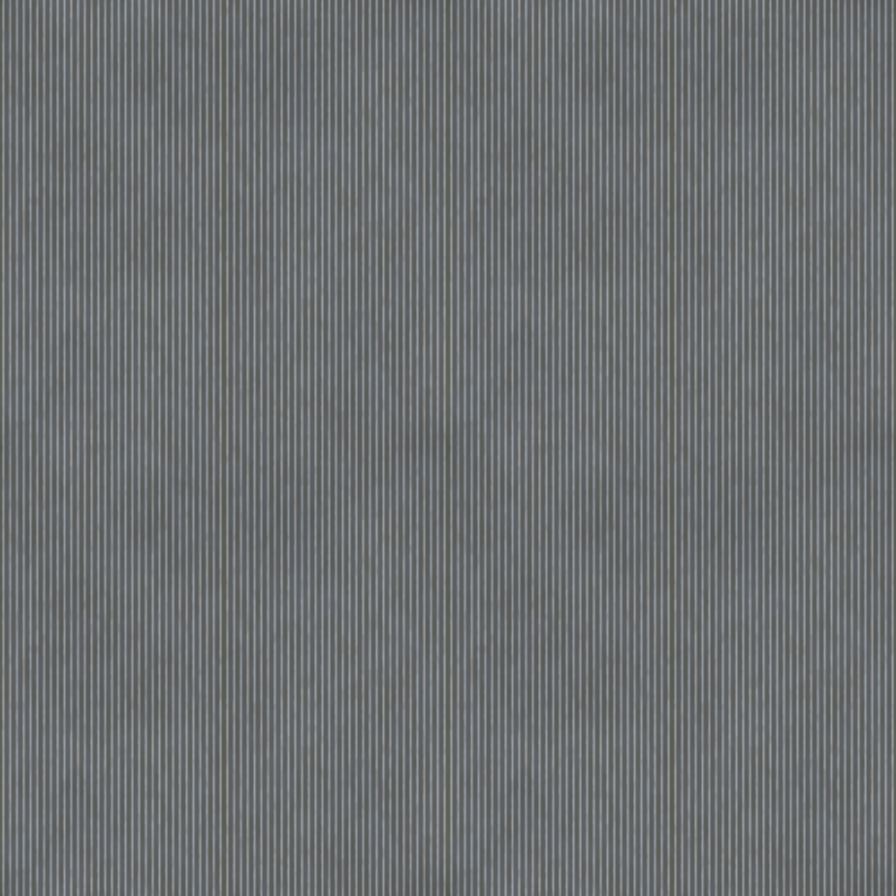
Give the GLSL for this pattern, as a Shadertoy shader.

```glsl
float hash(vec2 p) {
    vec3 q = fract(vec3(p.xyx) * 0.1031);
    q += dot(q, q.yzx + 33.33);
    return fract((q.x + q.y) * q.z);
}

// Value noise that wraps after a whole number of cells
float wrapNoise(vec2 p, vec2 period) {
    vec2 cell = floor(p), f = fract(p);
    f = f * f * (3.0 - 2.0 * f);
    vec2 a = mod(cell, period), b = mod(cell + 1.0, period);
    return mix(mix(hash(a), hash(vec2(b.x, a.y)), f.x),
               mix(hash(vec2(a.x, b.y)), hash(b), f.x), f.y);
}

float cloudNoise(vec2 tile) {
    float sum = 0.0, weight = 0.5;
    for (float cells = 6.0; cells < 60.0; cells *= 2.0) {
        sum += weight * wrapNoise(tile * cells, vec2(cells));
        weight *= 0.5;
    }
    return sum;
}

// Share of a soft footprint covered by a vertical band centred on zero
float bandCoverage(float x, float halfWidth, float footprint) {
    float left = max(x - 0.5 * footprint, -halfWidth);
    float right = min(x + 0.5 * footprint, halfWidth);
    return clamp((right - left) / footprint, 0.0, 1.0);
}

void mainImage(out vec4 fragColor, in vec2 fragCoord) {
    vec2 uv = fragCoord / iResolution.xy;
    vec2 tile = uv * 2.0;
    float ribs = uv.x * 132.0;
    float footprint = max(132.0 / iResolution.x, 0.31);
    float ribId = mod(floor(ribs), 66.0);

    // Dark ground drifting between warm and cool grey
    float drift = wrapNoise(tile * vec2(66.0, 20.0), vec2(66.0, 20.0));
    vec3 color = mix(vec3(0.356, 0.356, 0.347), vec3(0.368, 0.371, 0.376), smoothstep(0.2, 0.8, drift));

    // Pale ribs, softly edged, with worn flecks along their length
    float ragged = wrapNoise(vec2(ribId, tile.y * 90.0), vec2(66.0, 90.0)) - 0.5;
    float wear = wrapNoise(vec2(ribId + 7.0, tile.y * 40.0), vec2(80.0, 40.0));
    float tint = wrapNoise(vec2(ribId + 3.0, tile.y * 12.0), vec2(80.0, 12.0)) - 0.5;
    vec3 ribColor = vec3(0.572, 0.606, 0.630) + tint * vec3(-0.02, 0.0, 0.02);
    float rib = bandCoverage(fract(ribs) - 0.5 + 0.02 * ragged, 0.155 + 0.03 * ragged, footprint);
    rib *= 1.0 - 0.22 * smoothstep(0.55, 0.95, wear);
    color = mix(color, ribColor, rib);

    // Thin broken olive seams in the grooves between four panels
    float seamX = (fract(uv.x * 4.0 + 0.5) - 0.5) * 33.0;
    float seamWear = wrapNoise(vec2(3.0, tile.y * 48.0), vec2(8.0, 48.0));
    float seam = bandCoverage(seamX, 0.16, footprint) * (0.35 + 0.6 * seamWear);
    color = mix(color, vec3(0.37, 0.355, 0.25), seam);

    // Cloudy soiling, repeated twice each way
    color *= 1.0 + 0.11 * (cloudNoise(tile) - 0.47);
    fragColor = vec4(color, 1.0);
}
```
